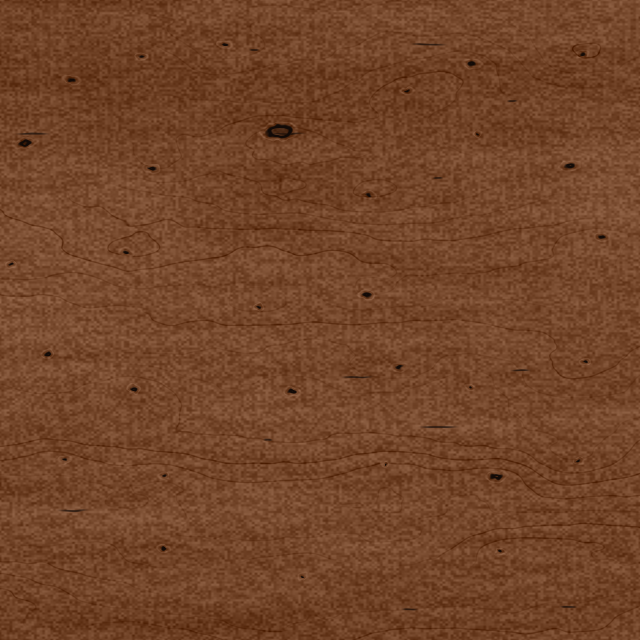
This texture is drawn by a three.js fragment shader. Its source:

```glsl
// Brown cherry-like wood: fine horizontal grain, thin growth lines and small dark knots.
varying vec2 vUv;

const vec3 BASE_COLOR = vec3(0.452, 0.272, 0.162);
const vec3 TONE_STEP = vec3(0.070, 0.070, 0.069);
const vec3 KNOT_COLOR = vec3(0.06, 0.035, 0.025);

const float MEAN_TONE = 0.16;
const float BAND_TONE = 0.27;       // lighter middle, darker top and bottom
const float CLOUD_TONE = 0.40;      // broad patches
const float STREAK_TONE = 0.30;     // long soft streaks
const float FIBER_TONE = 0.34;      // short fibers
const float SPECKLE_TONE = 1.05;    // finest grain

const float RING_COUNT = 20.0;
const float LINE_WIDTH = 0.0021;
const float LINE_TONE = 1.7;
const float LINE_FADE = 0.012;      // soft shade on one side of a line

const float KNOT_CELLS = 6.0;
const float KNOT_SHARE = 0.80;
const float KNOT_EDGE = 0.0012;
const float KNOT_BEND = 1.1;        // how far a knot pushes the lines aside
const float RIM_TONE = 1.0;         // pale rim around a knot
const vec2 BEND_SIZE = vec2(0.07, 0.035);
const vec2 PORE_CELLS = vec2(4.0, 8.0);
const float PORE_SHARE = 0.35;

float hash(vec2 p) {
  return fract(sin(dot(p, vec2(127.1, 311.7))) * 43758.5453);
}

// Value noise from -1 to 1
float noise(vec2 p) {
  vec2 i = floor(p);
  vec2 f = fract(p);
  f = f * f * (3.0 - 2.0 * f);
  float low = mix(hash(i), hash(i + vec2(1.0, 0.0)), f.x);
  float high = mix(hash(i + vec2(0.0, 1.0)), hash(i + 1.0), f.x);
  return 2.0 * mix(low, high, f.y) - 1.0;
}

// Centre, radius and stretch of the knot in a cell; radius 0 means none
vec4 knotIn(vec2 cell) {
  vec2 jitter = vec2(hash(cell + 3.7), hash(cell + vec2(19.3, 61.7)));
  vec2 center = (cell + 0.1 + 0.8 * jitter) / KNOT_CELLS;
  float size = hash(cell + vec2(41.9, 12.3));
  float radius = mix(0.0016, 0.0054, size * size) + 0.005 * step(0.96, size);
  radius *= step(hash(cell + vec2(57.1, 8.9)), KNOT_SHARE);
  return vec4(center, radius, mix(1.1, 2.2, hash(cell + vec2(73.3, 29.1))));
}

// Height field whose whole-number contours are the growth lines
float growthField(vec2 p) {
  float h = p.y * RING_COUNT + 1.2 * noise(p * vec2(1.7, 5.0) + 4.3);
  h += 0.85 * noise(p * vec2(4.5, 13.0) + 11.0);
  h += 0.22 * noise(p * vec2(15.0, 38.0)) + 0.07 * noise(p * vec2(45.0, 90.0));
  vec2 home = floor(p * KNOT_CELLS);
  for (int j = -1; j <= 1; j++) {
    for (int i = -1; i <= 1; i++) {
      vec4 knot = knotIn(home + vec2(float(i), float(j)));
      vec2 q = (p - knot.xy) / BEND_SIZE;
      float side = sign(hash(knot.xy) - 0.5);
      h += KNOT_BEND * side * step(0.0001, knot.z) * exp(-dot(q, q));
    }
  }
  return h;
}

// Darkening by growth lines: a crisp edge with a one-sided fade
float growthLines(vec2 p) {
  const float STEP = 0.001;
  float h = growthField(p);
  vec2 slope = vec2(growthField(p + vec2(STEP, 0.0)), growthField(p + vec2(0.0, STEP))) - h;
  float d = (fract(h + 0.5) - 0.5) / max(length(slope) / STEP, 8.0);
  float ring = hash(vec2(floor(h + 0.5), 8.0));
  float strength = smoothstep(-0.6, 0.5, noise(p * vec2(2.5, 11.0) + 31.0));
  strength *= mix(0.3, 1.0, ring);
  float crisp = 1.0 - smoothstep(0.0, LINE_WIDTH, abs(d));
  float fade = smoothstep(-LINE_WIDTH, 0.0, d) * exp(-max(d, 0.0) / LINE_FADE);
  return strength * (0.8 * crisp + 0.2 * fade);
}

// Short, thin dark slits along the grain
float pores(vec2 p) {
  vec2 cell = floor(p * PORE_CELLS);
  vec2 jitter = vec2(hash(cell + 83.0), hash(cell + vec2(97.0, 35.0)));
  vec2 q = p - (cell + 0.2 + 0.6 * jitter) / PORE_CELLS;
  q.y += 0.0015 * noise(p * 60.0);
  float reach = mix(0.008, 0.035, hash(cell + 5.1));
  float slit = 1.0 - smoothstep(0.0004, 0.0024, abs(q.y));
  slit *= 1.0 - smoothstep(0.3 * reach, reach, abs(q.x));
  return slit * step(hash(cell + vec2(67.0, 21.0)), PORE_SHARE);
}

void main() {
  vec2 p = vUv;

  // Grain from broad to fine
  float tone = MEAN_TONE + BAND_TONE * cos(6.2832 * (p.y - 0.47));
  tone += CLOUD_TONE * noise(p * vec2(2.0, 7.0) + 23.0);
  tone += STREAK_TONE * noise(p * vec2(5.0, 45.0) + 7.0);
  tone += FIBER_TONE * noise(p * vec2(32.0, 150.0));
  tone += SPECKLE_TONE * noise(p * vec2(235.0, 290.0));
  tone -= LINE_TONE * growthLines(p);

  // Knot with a ragged edge, brown stain and pale rim, and a paler eye when large
  vec4 knot = knotIn(floor(p * KNOT_CELLS));
  vec2 q = p - knot.xy;
  q.y += 0.25 * q.x * (hash(knot.xy + 2.0) - 0.5);
  q += 0.0022 * vec2(noise(p * 150.0), noise(p * 150.0 + 40.0));
  float d = length(q / vec2(knot.w, 1.0)) - knot.z;
  float present = step(0.0001, knot.z);
  float body = present * (1.0 - smoothstep(-KNOT_EDGE, KNOT_EDGE, d));
  body *= 1.0 - 0.7 * smoothstep(0.0026, 0.0044, -d);
  tone -= 0.8 * present * exp(-max(d, 0.0) / 0.005);
  tone += RIM_TONE * present * (1.0 - smoothstep(0.0, 0.002, abs(d - 0.0035)));

  vec3 color = BASE_COLOR + TONE_STEP * tone;
  color = mix(color, KNOT_COLOR, max(0.97 * body, 0.65 * pores(p)));
  gl_FragColor = vec4(color, 1.0);
}
```
